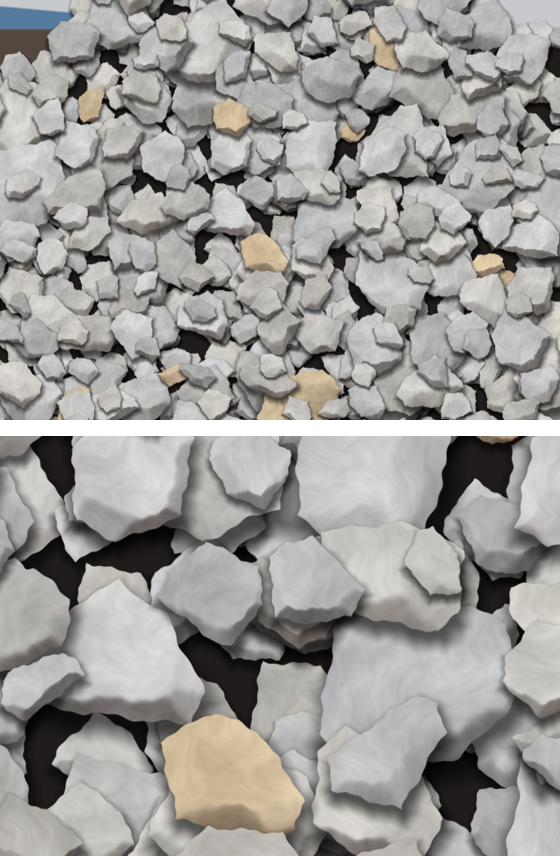
Top: the whole. Bottom: its middle third, enlarged.
A WebGL 1 fragment shader for this texture:

```glsl
precision highp float;
uniform vec2 u_resolution;

#define SIDES 7
#define SHADOW 0.40
#define SHADOW_DROP 0.13
#define EDGE_CRISP 34.0
#define MOTTLE 0.055
#define LIT vec3(0.775, 0.772, 0.768)
#define SHADED vec3(0.37, 0.35, 0.34)
#define GAP vec3(0.13, 0.11, 0.11)
#define ROOF vec3(0.33, 0.48, 0.62)
#define SKY vec3(0.78, 0.79, 0.80)
#define WALL vec3(0.33, 0.28, 0.25)

float hash(vec2 p) {
  vec3 q = fract(vec3(p.xyx) * 0.1031);
  q += dot(q, q.yzx + 33.33);
  return fract((q.x + q.y) * q.z);
}

// Layered, warped sines for the mineral surface
float mottle(vec2 p) {
  float sum = 0.0, amp = 0.5;
  for (int i = 0; i < 5; i++) {
    p = mat2(0.8, -0.6, 0.6, 0.8) * p * 1.9 + 1.7;
    sum += amp * sin(p.x + 1.4 * sin(p.y * 0.8));
    p += 0.5 * sin(p.yx);
    amp *= 0.75;
  }
  return sum;
}

// Upper limit of the pile
float skyline(float x) {
  return 0.85 + 0.26 * smoothstep(0.0, 0.34, x) - 0.15 * smoothstep(1.03, 1.2, x);
}

// One side of a stone: outward direction, reach, slope
vec4 sidePlane(int i, vec2 seed, float radius, float flatness, float lean) {
  vec2 key = seed + float(i) * vec2(7.3, 3.1);
  float angle = (float(i) + 0.8 * hash(key)) * 6.2832 / float(SIDES) + lean;
  float turn = angle - lean;
  float reach = radius * length(vec2(cos(turn), flatness * sin(turn)));
  reach *= mix(0.76, 1.06, hash(key + 31.7));
  float slope = mix(0.3, 1.9, hash(key + 57.1));
  return vec4(cos(angle), sin(angle), reach, slope);
}

void paintStone(inout vec3 color, vec2 p, vec2 seed, float radius) {
  if (dot(p, p) > 3.2 * radius * radius) return;
  float flatness = mix(0.5, 0.95, hash(seed + 11.3));
  float lean = (hash(seed + 23.9) - 0.5) * 2.4;
  p += radius * 0.022 * sin(p.yx * 11.0 / radius + seed);
  p += radius * 0.009 * sin(p.yx * 29.0 / radius + seed.yx);

  // Outline and cast shadow
  vec2 dropped = p + vec2(-0.03, SHADOW_DROP) * radius;
  float outline = -1.0, shadow = -1.0;
  for (int i = 0; i < SIDES; i++) {
    vec4 side = sidePlane(i, seed, radius, flatness, lean);
    outline = max(outline, dot(p, side.xy) - side.z);
    shadow = max(shadow, dot(dropped, side.xy) - side.z);
  }
  color *= mix(SHADOW, 1.0, smoothstep(-0.08 * radius, 0.2 * radius, shadow));
  float soft = 1.0 / u_resolution.y;
  if (outline > soft) return;

  // Blend the normals of the lowest planes into chipped facets
  vec2 topTilt = (vec2(hash(seed + 3.7), hash(seed + 5.9)) - vec2(0.5, 0.4)) * 0.6;
  float topHeight = mix(0.2, 0.42, hash(seed + 8.1)) - dot(topTilt, p) / radius;
  vec3 normal = vec3(topTilt, 1.0) * exp(-EDGE_CRISP * topHeight);
  for (int i = 0; i < SIDES; i++) {
    vec4 side = sidePlane(i, seed, radius, flatness, lean);
    float height = (side.z - dot(p, side.xy)) * side.w / radius;
    normal += vec3(side.xy * side.w, 1.0) * exp(-EDGE_CRISP * height);
  }
  float light = dot(normalize(normal), normalize(vec3(-0.2, 0.75, 0.65)));
  float grain = mottle(p * 22.0 + seed * 1.7);
  vec3 stone = mix(SHADED, LIT, smoothstep(-0.45, 0.62, light));

  // Mostly neutral, some cool or warm, a few ochre stones
  float hue = hash(seed + 41.3);
  stone *= mix(vec3(0.985, 1.0, 1.015), vec3(1.015, 1.0, 0.97), hue);
  stone *= mix(vec3(1.0), vec3(1.06, 0.97, 0.83), step(0.96, hue));
  stone *= mix(0.9, 1.05, hash(seed + 67.7));
  stone += MOTTLE * grain;
  color = mix(color, stone, 1.0 - smoothstep(-soft, soft, outline));
}

// A jittered grid of stones, lower ones lying over upper ones
void paintLayer(inout vec3 color, vec2 p, float size, float share, float id) {
  vec2 cell = floor(p / size);
  for (int j = 0; j < 3; j++) {
    for (int i = 0; i < 3; i++) {
      vec2 home = cell + vec2(float(i) - 1.0, 1.0 - float(j));
      vec2 seed = home + id * vec2(37.0, 53.0) + 100.0;
      vec2 jitter = vec2(hash(seed + 1.3), hash(seed + 2.6));
      vec2 center = (home + mix(vec2(0.2), vec2(0.8), jitter)) * size;
      float radius = size * mix(0.4, 0.65, hash(seed + 13.1));
      bool inPile = center.y + 0.6 * radius < skyline(center.x);
      if (inPile && hash(seed + 19.4) < share) paintStone(color, p - center, seed, radius);
    }
  }
}

void main() {
  vec2 p = gl_FragCoord.xy / u_resolution.y;

  // Sky, roof strip and wall behind the pile
  float edge = 1.5 / u_resolution.y;
  float roofTop = 0.985 - 0.09 * p.x;
  vec3 color = SKY;
  float leftPart = 1.0 - step(0.6, p.x);
  color = mix(color, ROOF, leftPart * (1.0 - smoothstep(-edge, edge, p.y - roofTop)));
  color = mix(color, WALL, leftPart * (1.0 - smoothstep(-edge, edge, p.y - 0.93)));
  color = mix(color, GAP, 1.0 - smoothstep(-0.01, 0.01, p.y - skyline(p.x) + 0.07));

  // Stones from back to front
  paintLayer(color, p, 0.095, 1.0, 1.0);
  paintLayer(color, p, 0.080, 0.9, 2.0);
  paintLayer(color, p, 0.140, 0.75, 3.0);
  paintLayer(color, p, 0.210, 0.42, 4.0);
  paintLayer(color, p, 0.120, 0.5, 5.0);
  paintLayer(color, p, 0.075, 0.35, 6.0);
  gl_FragColor = vec4(clamp(color, 0.0, 1.0), 1.0);
}
```
